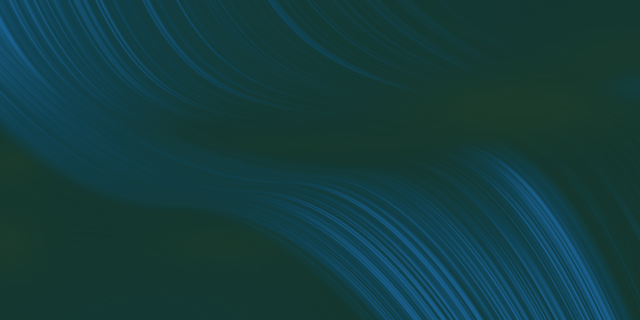
Write a Shadertoy shader that draws this background.

```glsl
const vec3 GREEN = vec3(0.078, 0.214, 0.182);
const vec3 OLIVE = vec3(0.106, 0.234, 0.172);
const vec3 TEAL = vec3(0.060, 0.260, 0.320);
const vec3 BLUE = vec3(0.095, 0.360, 0.530);

const vec2 BEND_START = vec2(0.521, 0.659);   // inflection of the inner flow line
const vec2 BEND_SHIFT = vec2(0.9375, -0.229); // its move to the outer flow line
const float BEND_CURVE = 0.9024;
const float BEND_TIGHTEN = 0.92;
const float LOBE_STREAKS = 150.0;
const float SWEEP_STREAKS = 130.0;
const float LOBE_CONTRAST = 1.15;
const float SWEEP_CONTRAST = 0.38;
const float LEFT_BLUE = 0.75;
const float LOBE_BLUE = 0.72;

float hash(vec2 p) {
    vec3 q = fract(p.xyx * vec3(0.1031, 0.1030, 0.0973));
    q += dot(q, q.yzx + 33.33);
    return fract((q.x + q.y) * q.z);
}

float noise(vec2 p) {
    vec2 cell = floor(p), f = fract(p);
    f = f * f * (3.0 - 2.0 * f);
    return mix(mix(hash(cell), hash(cell + vec2(1, 0)), f.x),
               mix(hash(cell + vec2(0, 1)), hash(cell + vec2(1, 1)), f.x), f.y);
}

// Fine strands across a flow coordinate, slowly varying along it
float strands(float across, float along) {
    float width = fwidth(across);
    float fine = noise(vec2(across + 190.0, along * 1.5 + 9.0));
    float medium = noise(vec2(across * 0.47 + 110.0, along + 17.0));
    float broad = noise(vec2(across * 0.13 + 150.0, along + 31.0));
    // Strands too thin to resolve settle to their mean
    fine = mix(fine, 0.5, smoothstep(0.9, 1.8, width));
    medium = mix(medium, 0.5, smoothstep(0.9, 1.8, width * 0.47));
    return 0.60 * fine + 0.28 * medium + 0.12 * broad;
}

// Depth of flow line t at x: an S-bend around a moving inflection
float flowDepth(float t, float x) {
    vec2 bend = BEND_START + BEND_SHIFT * t;
    float d = x - bend.x;
    return bend.y + BEND_CURVE * exp(BEND_TIGHTEN * t * sign(d)) * d * abs(d);
}

// Depth falls as t grows, so bisection finds the line through p
float flowLine(vec2 p) {
    float low = -1.0, high = 2.0;
    for (int i = 0; i < 20; i++) {
        float mid = 0.5 * (low + high);
        if (flowDepth(mid, p.x) > p.y) low = mid;
        else high = mid;
    }
    return 0.5 * (low + high);
}

float glow(vec2 p, vec2 center, vec2 radius) {
    vec2 q = (p - center) / radius;
    return exp(-dot(q, q));
}

vec3 ramp(vec3 ground, float amount) {
    vec3 c = mix(ground, TEAL, clamp(amount * 2.0, 0.0, 1.0));
    return mix(c, BLUE, clamp(amount * 2.0 - 1.0, 0.0, 1.15));
}

void mainImage(out vec4 fragColor, in vec2 fragCoord) {
    // x runs right, y runs down from the top edge
    vec2 p = fragCoord / iResolution.y;
    p.x *= 2.0 * iResolution.y / iResolution.x;
    p.y = 1.0 - p.y;

    // Upper sweep: strands falling toward a rising crease
    float right = smoothstep(0.99, 1.77, p.x);
    float reach = p.y / mix(0.484, 0.24, right);
    float easing = smoothstep(0.3, 1.5, p.x);
    float fall = 1.0 - p.y / mix(0.50, 0.44, easing);
    float origin = p.x + mix(0.24, 0.46, easing) * log(max(fall, 0.02));
    float sweepStrand = strands(origin * SWEEP_STREAKS, p.y);
    float leftBlue = LEFT_BLUE * exp(-p.x / 0.54);
    float creaseFade = 1.0 - smoothstep(0.45, 1.0, reach);
    float sweep = leftBlue * mix(1.0, creaseFade, smoothstep(0.2, 0.7, p.x));
    float sweepReach = creaseFade * (1.0 - smoothstep(0.8, 1.7, origin));
    sweep *= 1.0 + SWEEP_CONTRAST * (sweepStrand - 0.5) * 2.0;
    sweep += 0.36 * sweepReach * smoothstep(0.46, 0.9, sweepStrand);

    // Lower lobe: blue gathers as the flow turns downward
    float t = flowLine(p);
    float along = p.x - BEND_START.x - BEND_SHIFT.x * t;
    float lobeStrand = strands(t * LOBE_STREAKS, along);
    float turn = smoothstep(0.0, mix(0.52, 0.30, smoothstep(0.75, 0.95, t)), along);
    float lobe = mix(0.32 * (1.0 - smoothstep(0.35, 0.75, t)), LOBE_BLUE, turn);
    float seam = (t - 0.70) / 0.09;
    lobe *= 1.0 - 0.4 * exp(-seam * seam) * (1.0 - smoothstep(0.25, 0.6, along));
    lobe = mix(leftBlue, lobe, smoothstep(0.4, 0.8, p.x));
    lobe *= mix(0.65, 1.0, smoothstep(0.0, 0.32, t));
    float contrast = LOBE_CONTRAST * mix(0.3, 1.0, smoothstep(0.4, 1.0, p.x));
    lobe *= max(1.0 + contrast * (lobeStrand - 0.5) * 2.0, 0.1);
    lobe *= smoothstep(-0.03, 0.08, t) * (1.0 - smoothstep(0.92, 1.05, t));
    float outer = smoothstep(0.98, 1.06, t) * smoothstep(0.42, 0.8, p.y);
    lobe += 0.32 * outer * smoothstep(0.35, 0.8, lobeStrand);

    // Join the two folds along a soft divide
    float divide = 0.1 + 0.38 * (1.0 - exp(-p.x / 0.234));
    divide -= 0.07 * smoothstep(1.2, 1.4, p.x);
    float blue = mix(sweep, lobe, smoothstep(-0.05, 0.05, p.y - divide));
    blue += 0.22 * glow(p, vec2(2.0, 0.275), vec2(0.09, 0.045));
    blue += 0.06 * glow(p, vec2(0.5, 1.0), vec2(0.5, 0.15));

    // Olive light on the quiet ground
    float olive = glow(p, vec2(1.62, 0.34), vec2(0.33, 0.10));
    olive += 0.6 * glow(p, vec2(1.95, 0.17), vec2(0.2, 0.08));
    olive += 0.8 * glow(p, vec2(0.03, 0.76), vec2(0.10, 0.10));
    olive += 0.7 * glow(p, vec2(0.04, 0.51), vec2(0.09, 0.07));
    olive += 0.6 * glow(p, vec2(0.70, 0.77), vec2(0.20, 0.06));
    olive += 0.4 * glow(p, vec2(1.0, 0.45), vec2(0.28, 0.03));
    vec3 ground = mix(GREEN, OLIVE, min(olive, 1.0));
    ground *= 0.97 + 0.06 * lobeStrand;

    fragColor = vec4(ramp(ground, max(blue, 0.0)), 1.0);
}
```
